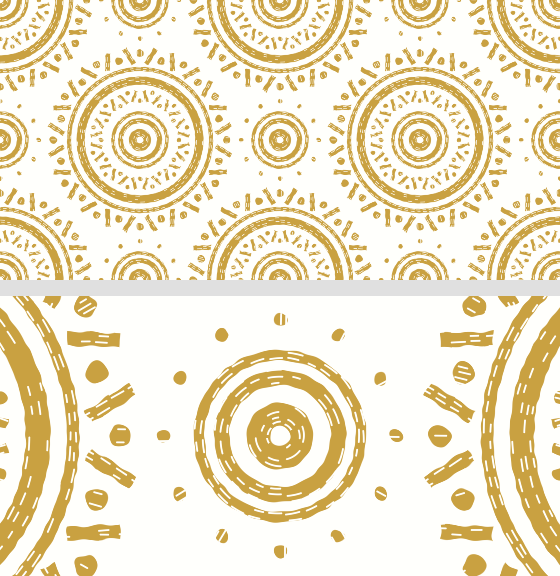
Top: the whole. Bottom: its middle third, enlarged.
Give the GLSL for this pattern, as a Shadertoy shader.

```glsl
// Gold sun medallions with scratched rings, zigzag rays and dots, on a half-drop grid.

const float TILE = 384.0;                    // design units per repeat; one repeat fills the height
const float TAU = 6.2831853;
const float SECTORS = 24.0;                  // rays per zigzag band
const float RAY_TILT = 0.43;                 // lean of each ray away from the radius
const float SMALL_DOTS = 12.0;               // dots around a small medallion
const float WOBBLE = 0.35;                   // hand-drawn edge waviness
const vec2 SCRATCH_CELL = vec2(8.5, 2.7);    // spacing along and across a stroke
const float SCRATCH_WIDTH = 0.42;
const vec3 PAPER = vec3(1.0, 1.0, 0.99);
const vec3 GOLD = vec3(0.79, 0.63, 0.255);

float softness;                              // edge blur in design units

float hash(vec2 p) {
    vec3 q = fract(vec3(p.xyx) * 0.1031);
    q += dot(q, q.yzx + 33.33);
    return fract((q.x + q.y) * q.z);
}

float fill(float d) { return smoothstep(softness, -softness, d); }

vec2 rotate(vec2 p, float a) {
    float c = cos(a), s = sin(a);
    return vec2(c * p.x + s * p.y, c * p.y - s * p.x);
}

float wave(vec2 p) {
    return WOBBLE * (sin(p.x * 0.55 + 1.7 * sin(p.y * 0.4)) + 0.6 * sin(p.y * 0.83 + p.x * 0.31));
}

// Short pale scratches, one per cell; cells repeat after 'count' along x.
float scratches(vec2 q, float count, float density, float seed) {
    vec2 id = floor(q);
    id.x = mod(id.x, count);
    id += seed;
    vec2 f = (fract(q) - 0.5) * SCRATCH_CELL;
    float pick = hash(id + 7.3);
    f.x += (hash(id + 19.1) - 0.5) * 1.6;
    f.y += (hash(id + 41.7) - 0.5) * 1.1 + f.x * (pick - 0.3) * 0.16;
    float reach = mix(1.4, 3.2, hash(id + 63.2));
    float d = length(vec2(max(abs(f.x) - reach, 0.0), f.y)) - SCRATCH_WIDTH;
    return fill(d) * step(pick, density);
}

float ring(vec2 p, float inner, float outer, float density) {
    float r = length(p);
    float middle = 0.5 * (inner + outer);
    float count = floor(TAU * middle / SCRATCH_CELL.x);
    vec2 q = vec2((atan(p.y, p.x) / TAU + 0.5) * count, (r - inner) / SCRATCH_CELL.y);
    float body = fill(abs(r - middle) - 0.5 * (outer - inner) + 0.6 * wave(p));
    return body * (1.0 - scratches(q, count, density, inner));
}

float spot(vec2 p, float radius, float seed) {
    vec2 q = p / SCRATCH_CELL + 0.5;
    return fill(length(p) - radius + wave(p + seed)) * (1.0 - scratches(q, 64.0, 0.5, seed));
}

float ray(vec2 p, vec2 halfSize, float seed) {
    vec2 e = abs(p) - halfSize + wave(p + seed);
    float d = length(max(e, 0.0)) + min(max(e.x, e.y), 0.0);
    return fill(d) * (1.0 - scratches(p / SCRATCH_CELL, 64.0, 0.6, seed));
}

// Alternately leaning rays with a dot in every notch; flip is 0 or 1.
float zigzag(vec2 p, float radius, float spread, vec2 halfRay, float dotRadius, float flip) {
    float stepAngle = TAU / SECTORS;
    float sector = atan(p.y, p.x) / stepAngle;

    float k = floor(sector + 0.5);
    float side = 1.0 - 2.0 * mod(k + flip, 2.0);
    vec2 q = rotate(p, k * stepAngle) - vec2(radius + side * spread, 0.0);
    float ink = spot(q, dotRadius, 11.0 + 5.0 * mod(k, SECTORS));

    k = floor(sector);
    side = 1.0 - 2.0 * mod(k + flip, 2.0);
    q = rotate(p, (k + 0.5) * stepAngle) - vec2(radius, 0.0);
    q = rotate(q, side * RAY_TILT);
    return max(ink, ray(q, halfRay, 23.0 + 7.0 * mod(k, SECTORS)));
}

// Concentric core shared by both medallions.
float core(vec2 p) {
    float ink = ring(p, 4.6, 15.2, 0.55);
    ink = max(ink, ring(p, 23.2, 30.2, 0.6));
    return max(ink, ring(p, 34.6, 39.4, 0.6));
}

float largeMedallion(vec2 p) {
    float ink = core(p);
    ink = max(ink, zigzag(p, 60.0, 6.5, vec2(8.0, 2.1), 3.0, 1.0));
    ink = max(ink, ring(p, 75.8, 87.0, 0.45));
    ink = max(ink, ring(p, 94.5, 100.2, 0.7));
    return max(ink, zigzag(p, 115.5, 3.5, vec2(12.0, 3.2), 5.1, 0.0));
}

float smallMedallion(vec2 p) {
    float stepAngle = TAU / SMALL_DOTS;
    float k = floor(atan(p.y, p.x) / stepAngle + 0.5);
    vec2 q = rotate(p, k * stepAngle) - vec2(53.0, 0.0);
    return max(core(p), spot(q, 3.0, 31.0 + 3.0 * mod(k, SMALL_DOTS)));
}

// Offset to the nearer of two interleaved grids of centres.
vec2 nearest(vec2 t, vec2 a, vec2 b) {
    vec2 u = fract(t - a + 0.5) - 0.5;
    vec2 v = fract(t - b + 0.5) - 0.5;
    return TILE * (dot(u, u) < dot(v, v) ? u : v);
}

void mainImage(out vec4 fragColor, in vec2 fragCoord) {
    vec2 t = fragCoord / iResolution.y;
    softness = 0.6 * TILE / iResolution.y;
    float ink = largeMedallion(nearest(t, vec2(0.0), vec2(0.5)));
    ink = max(ink, smallMedallion(nearest(t, vec2(0.5, 0.0), vec2(0.0, 0.5))));
    fragColor = vec4(mix(PAPER, GOLD, ink), 1.0);
}
```
